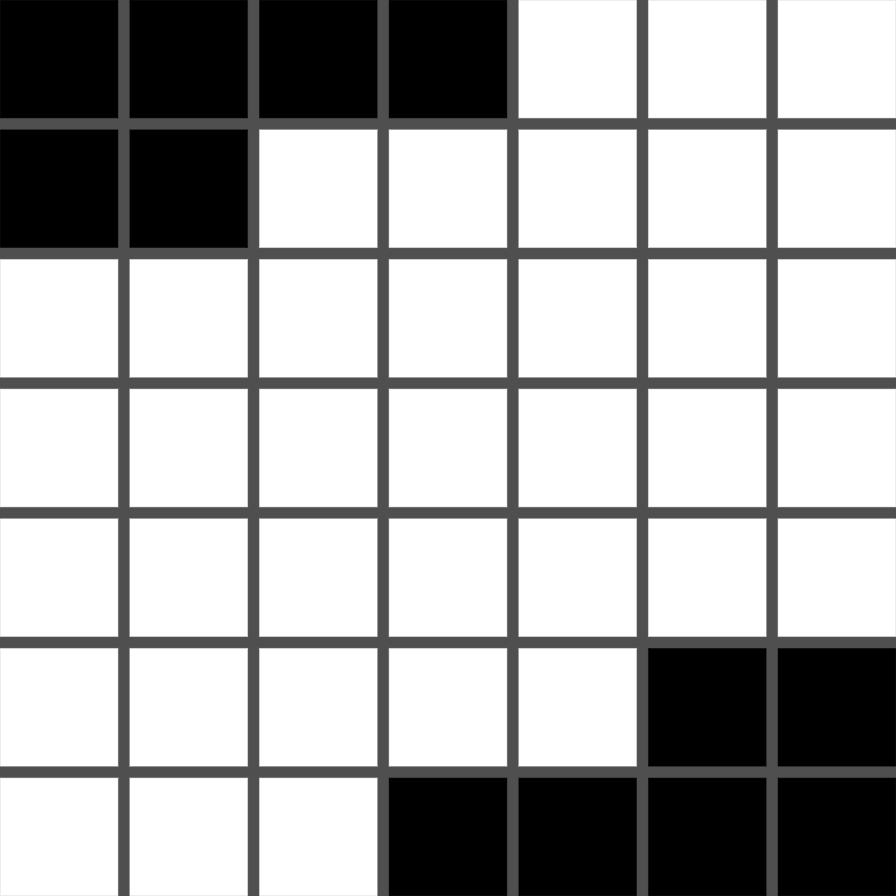
A three.js fragment shader for this pattern:

```glsl
// Draws a centered grid of white square tiles with stepped black tiles in two opposite corners.
varying vec2 vUv;

// Distance from a point to the nearest grid line center, in canvas units
float gridLineDistance(vec2 gridPos, float pitch) {
  vec2 toEdge = 0.5 - abs(fract(gridPos) - 0.5);
  return min(toEdge.x, toEdge.y) * pitch;
}

// 1 for tiles in the top-left staircase and its half-turn copy, else 0
float cornerStair(vec2 tile) {
  float row = abs(tile.y);
  float column = tile.x * sign(tile.y);
  return step(1.5, row) * step(column, 2.0 * (row - 3.0) + 0.5);
}

void main() {
  const float pitch = 0.1447;
  vec2 gridPos = (vUv - 0.5) / pitch + 0.5;

  // Tile fill, counted from the middle tile
  vec3 tileColor = mix(vec3(1.0), vec3(0.0), cornerStair(floor(gridPos)));

  // Gray lines with soft edges
  float lineEdge = gridLineDistance(gridPos, pitch) - 0.0064;
  float lineMask = 1.0 - smoothstep(-0.001, 0.001, lineEdge);
  gl_FragColor = vec4(mix(tileColor, vec3(0.31), lineMask), 1.0);
}
```
